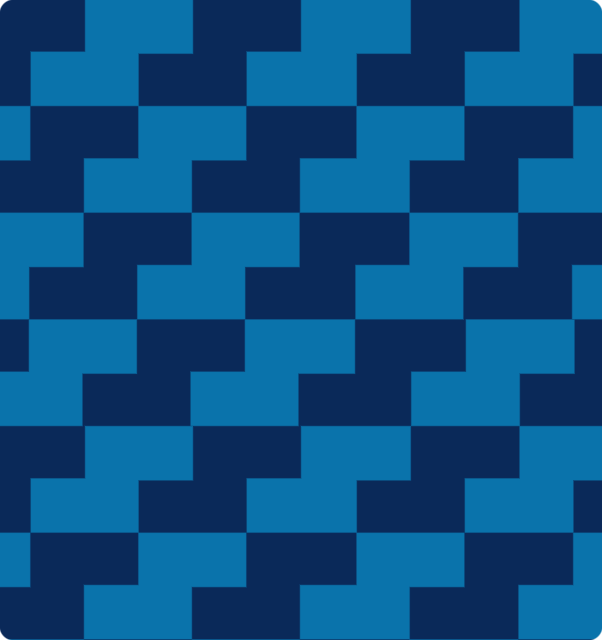
This pattern is drawn by a Shadertoy shader. Its source:

```glsl
// Diagonal staircase bands of two blues on a panel with rounded corners.

const float ROWS = 12.0;          // rows down the canvas; one row is one unit
const float DRIFT = 0.0067;       // leftward slip of each successive row
const float OVERLAP = 0.02;       // light blocks spread across the pair's inner seam
const float SEAM_SHIFT = 0.012;   // rows sit slightly high
const float SOFTNESS = 0.018;     // half-width of a blurred edge
const float CORNER = 0.27;

const vec3 LIGHT_BLUE = vec3(0.04, 0.45, 0.67);
const vec3 DARK_BLUE = vec3(0.04, 0.16, 0.35);
const vec3 OUTSIDE = vec3(1.0);

// Horizontal position in stair steps, with the uneven spacing of the columns.
float stepCoordinate(float x, float row) {
    float slip = x < 7.19 ? mod(row, 8.0) : mod(row + 2.0, 8.0);
    float slid = x + DRIFT * slip;
    return x < 6.17 ? (slid - 1.594) / 1.0125
                    : 5.0 + (slid - 6.697) / 1.019;
}

// Signed distance to the light blocks of one row.
float rowDistance(vec2 p, float row) {
    float odd = mod(row, 2.0);
    float start = floor(row * 0.5) - odd;
    float offset = mod(stepCoordinate(p.x, row) - start + 1.0, 4.0) - 2.0;
    float top = row - OVERLAP * odd;
    float bottom = row + 1.0 + OVERLAP * (1.0 - odd);
    return max(abs(offset) - 1.0, max(top - p.y, p.y - bottom));
}

// Union of the current row and its neighbours.
float stairDistance(vec2 p) {
    float d = 1e3;
    for (int i = -1; i <= 1; i++) {
        d = min(d, rowDistance(p, floor(p.y) + float(i)));
    }
    return d;
}

float roundedBox(vec2 p, vec2 halfSize, float radius) {
    vec2 q = abs(p) - halfSize + radius;
    return length(max(q, 0.0)) + min(max(q.x, q.y), 0.0) - radius;
}

float coverage(float d, float width) {
    return 1.0 - smoothstep(-width, width, d);
}

void mainImage(out vec4 fragColor, in vec2 fragCoord) {
    // Row units, measured downward from the top left.
    float unit = ROWS / iResolution.y;
    vec2 size = iResolution.xy * unit;
    vec2 p = vec2(fragCoord.x * unit, size.y - fragCoord.y * unit);
    float edge = max(SOFTNESS, 0.75 * unit);

    // Two-tone stairs.
    float light = coverage(stairDistance(p + vec2(0.0, SEAM_SHIFT)), edge);
    vec3 color = mix(DARK_BLUE, LIGHT_BLUE, light);

    // Rounded panel.
    float panel = coverage(roundedBox(p - 0.5 * size, 0.5 * size + 0.5 * edge, CORNER), edge);
    vec2 border = min(p, size - p);
    panel = min(border.x, border.y) < CORNER && max(border.x, border.y) < CORNER ? panel : 1.0;
    fragColor = vec4(mix(OUTSIDE, color, panel), 1.0);
}
```
